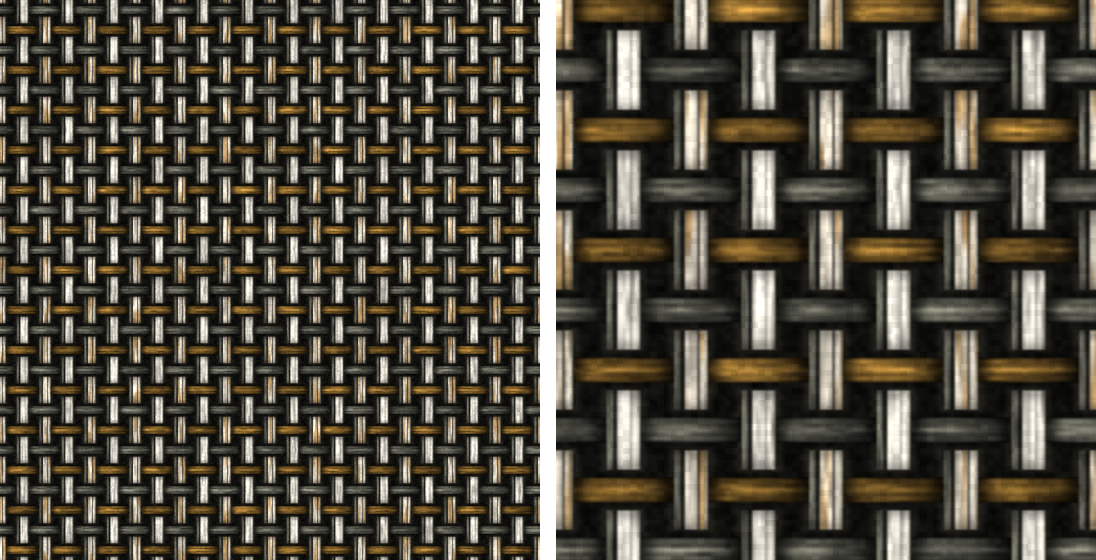
Left: the whole. Right: its middle third, enlarged.
Give the GLSL for this pattern, as a Shadertoy shader.

```glsl
// Plain weave of pale upright bands over bronze and grey cross threads on black
#define COLUMNS 24.0
#define ROWS 28.0
#define WARP_HALF_WIDTH 0.25
#define WARP_HALF_LENGTH 0.66
#define WEFT_HALF_WIDTH 0.21
#define WEFT_HALF_LENGTH 0.74
#define GRAIN 0.09
#define BLACK vec3(0.045, 0.045, 0.038)
#define IVORY vec3(0.97, 0.95, 0.90)
#define AMBER vec3(0.76, 0.57, 0.31)
#define BRONZE vec3(0.66, 0.49, 0.21)
#define PEWTER vec3(0.46, 0.46, 0.41)

float hash(vec2 p) {
    vec3 q = fract(vec3(p.xyx) * 0.1031);
    q += dot(q, q.yzx + 33.33);
    return fract((q.x + q.y) * q.z);
}

// Value noise over the weave grid; a whole-number scale makes it wrap
float weaveNoise(vec2 p, vec2 scale) {
    vec2 period = vec2(COLUMNS, ROWS) * scale;
    vec2 q = p * scale;
    vec2 i = floor(q), f = fract(q);
    f = f * f * (3.0 - 2.0 * f);
    float a = hash(mod(i, period));
    float b = hash(mod(i + vec2(1, 0), period));
    float c = hash(mod(i + vec2(0, 1), period));
    float d = hash(mod(i + vec2(1, 1), period));
    return mix(mix(a, b, f.x), mix(c, d, f.x), f.y);
}

// Smooth coverage of a centred box
float box(vec2 p, vec2 halfSize, vec2 soft) {
    vec2 m = smoothstep(-soft, soft, halfSize - abs(p));
    return m.x * m.y;
}

// Horizontal thread: rounded, fibrous, lit towards its left end
vec3 weftColor(vec2 p, vec2 q, float isBronze, float segment) {
    float v = q.y / WEFT_HALF_WIDTH;
    float round_ = 1.0 - 0.65 * v * v;
    float light = mix(1.0, 0.55, smoothstep(-0.2, 0.65, q.x));
    light *= 1.0 - 0.65 * smoothstep(0.42, WEFT_HALF_LENGTH, abs(q.x));
    float fibre = weaveNoise(p, vec2(3, 14));
    float ridge = 0.88 + 0.12 * cos(v * 8.0);
    vec3 base = mix(PEWTER, BRONZE, isBronze);
    return base * round_ * light * ridge * (0.72 + 0.6 * fibre) * (0.8 + 0.35 * segment);
}

// Vertical band: grey left flank, dark slit, bright streaked face
vec3 warpColor(vec2 p, vec2 q, float overBronze, float segment) {
    float u = q.x / WARP_HALF_WIDTH;
    float streak = weaveNoise(p, vec2(14, 2));
    float face = smoothstep(-0.55, -0.25, u) * (1.0 - 0.6 * smoothstep(0.7, 1.0, u));
    float slit = exp(-pow((u + 0.5) / 0.15, 2.0));
    float groove = exp(-pow((u - 0.45) / 0.12, 2.0)) * (0.2 + 0.3 * overBronze);
    float tint = overBronze * (0.15 + 0.85 * smoothstep(0.45, 0.8, weaveNoise(p, vec2(9, 1))));
    vec3 bright = mix(IVORY, AMBER, 0.75 * tint) * (0.74 + 0.38 * streak);
    vec3 col = mix(PEWTER * (0.6 + 0.5 * streak), bright, face);
    float ends = 1.0 - 0.3 * smoothstep(0.4, WARP_HALF_LENGTH, abs(q.y));
    return col * (1.0 - 0.7 * slit) * (1.0 - groove) * ends * (0.92 + 0.12 * segment);
}

void mainImage(out vec4 fragColor, in vec2 fragCoord) {
    vec2 grid = vec2(COLUMNS, ROWS);
    vec2 p = fragCoord / iResolution.xy * grid + vec2(0.5, 0.0);
    vec2 soft = max(grid / iResolution.xy, vec2(0.03));

    // Parity decides which thread lies on top
    vec2 cell = mod(floor(p), grid);
    vec2 local = fract(p) - 0.5;
    vec2 parity = mod(cell, 2.0);
    float isBronze = 1.0 - parity.y;
    float overBronze = 1.0 - parity.x;

    // Position along each visible span, measured from its middle
    float alongWeft = mod(p.x - 0.5 - parity.y, 2.0) - 1.0;
    float alongWarp = mod(p.y + 0.5 - parity.x, 2.0) - 1.0;
    vec2 weftPos = vec2(alongWeft, local.y);
    vec2 warpPos = vec2(local.x, alongWarp);
    vec2 weftId = mod(vec2(floor(p.x - alongWeft + 0.01), cell.y), grid);
    vec2 warpId = mod(vec2(cell.x, floor(p.y - alongWarp + 0.01)), grid);

    // Dark ground with a faint shadowed weave
    float grain = hash(mod(floor(p * 10.0), grid * 10.0)) - 0.5;
    vec3 col = BLACK * (0.7 + 0.9 * weaveNoise(p, vec2(7, 7)));
    float flank = box(warpPos, vec2(0.34, 0.7), soft * 2.0);
    col += flank * vec3(0.06, 0.055, 0.045);

    float weft = box(weftPos, vec2(WEFT_HALF_LENGTH, WEFT_HALF_WIDTH), soft);
    col = mix(col, weftColor(p, weftPos, isBronze, hash(weftId + 3.0)), weft);

    float warp = box(warpPos, vec2(WARP_HALF_WIDTH, WARP_HALF_LENGTH), soft);
    col = mix(col, warpColor(p, warpPos, overBronze, hash(warpId + 71.0)), warp);

    // Grain grows with brightness
    col += grain * GRAIN * (0.3 + col);
    fragColor = vec4(clamp(col, 0.0, 1.0), 1.0);
}
```
